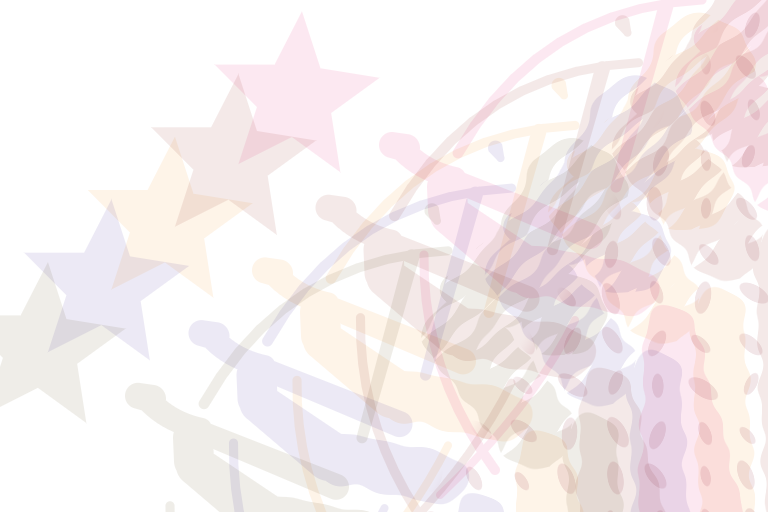
Give the GLSL for this background, as a WebGL 2 fragment shader.

```glsl
#version 300 es
precision highp float;
// Five pastel copies of a star, arc and plume motif, stepped diagonally and multiplied over white.

#define COPIES 5
#define SPAN 5.12
#define STEP vec2(-0.635, 0.627)
#define STAR_RADIUS 0.87
#define STAR_INNER 0.45
#define STAR_TILT 0.08
#define STREAK_PITCH 0.23
#define STREAK_WIDTH 0.05
#define OVAL_SCALE 2.2
#define OVAL_TINT vec3(0.95, 0.90, 0.91)

uniform vec2 u_resolution;
out vec4 fragColor;

const float PI = 3.14159;

float hash(vec2 p) {
  return fract(sin(dot(p, vec2(127.1, 311.7))) * 43758.5);
}

// Capsule whose radius runs from ra to rb
float limb(vec2 p, vec2 a, vec2 b, float ra, float rb) {
  vec2 e = b - a;
  float h = clamp(dot(p - a, e) / dot(e, e), 0.0, 1.0);
  return length(p - a - e * h) - mix(ra, rb, h);
}

// Tapered quadratic curve, built from short limbs
float curve(vec2 p, vec2 a, vec2 b, vec2 c, float ra, float rc) {
  const int N = 10;
  float d = 1e3;
  vec2 last = a;
  for (int i = 1; i <= N; i++) {
    float t = float(i) / float(N);
    vec2 next = mix(mix(a, b, t), mix(b, c, t), t);
    float r = mix(ra, rc, t);
    d = min(d, limb(p, last, next, r, r));
    last = next;
  }
  return d;
}

float star(vec2 p) {
  float sector = PI / 5.0;
  float a = atan(p.x, -p.y) - STAR_TILT;
  a = abs(mod(a + sector, 2.0 * sector) - sector);
  vec2 q = length(p) * vec2(sin(a), cos(a));
  vec2 tip = vec2(0.0, STAR_RADIUS);
  vec2 edge = STAR_RADIUS * STAR_INNER * vec2(sin(sector), cos(sector)) - tip;
  return dot(q - tip, normalize(vec2(-edge.y, edge.x)));
}

// Leaf-shaped head, neck and two trailing bands
float figure(vec2 p) {
  float d = limb(p, vec2(3.92, 1.45), vec2(4.06, 1.48), 0.13, 0.14);
  d = min(d, curve(p, vec2(4.05, 1.52), vec2(4.25, 1.72), vec2(4.55, 1.78), 0.12, 0.11));
  d = min(d, limb(p, vec2(4.47, 1.87), vec2(4.48, 2.10), 0.20, 0.20));
  d = min(d, limb(p, vec2(4.50, 1.79), vec2(5.90, 2.36), 0.11, 0.13));
  d = min(d, limb(p, vec2(4.50, 2.15), vec2(5.20, 2.68), 0.20, 0.25));
  return min(d, limb(p, vec2(5.20, 2.68), vec2(6.30, 2.90), 0.25, 0.26)
    + 0.04 * sin(p.x * 14.0) * sin(p.y * 5.0));
}

// Thin arcs, the bar hung from them, and a drop
float ribbons(vec2 p) {
  float d = curve(p, vec2(4.58, 1.53), vec2(5.40, 0.08), vec2(7.02, 0.0), 0.055, 0.045);
  d = min(d, limb(p, vec2(6.66, 0.06), vec2(6.16, 1.87), 0.075, 0.055));
  d = min(d, curve(p, vec2(4.24, 2.55), vec2(4.22, 3.70), vec2(4.95, 4.70), 0.045, 0.05));
  d = min(d, curve(p, vec2(5.75, 3.20), vec2(5.30, 4.10), vec2(4.40, 4.95), 0.04, 0.04));
  return min(d, limb(p, vec2(6.86, -0.40), vec2(6.91, -0.30), 0.075, 0.04));
}

// Plume, scalloped column and base, cut by diagonal streaks
float plume(vec2 p) {
  float d = limb(p, vec2(7.75, -0.40), vec2(7.18, 0.40), 0.03, 0.22);
  d = min(d, limb(p, vec2(7.15, 0.85), vec2(7.90, 1.80), 0.38, 0.38));
  d = min(d, length(p - vec2(8.17, 0.65)) - 0.42);
  d = min(d, limb(p, vec2(7.60, 0.40), vec2(8.30, -0.60), 0.35, 0.50));
  float across = (p.x + p.y) * 0.707, along = (p.x - p.y) * 0.707;
  float lane = across / STREAK_PITCH;
  float width = STREAK_WIDTH * sin(along * 4.0 + 6.3 * hash(vec2(floor(lane), 3.0)));
  d = max(d, width - abs(fract(lane) - 0.5) * STREAK_PITCH);
  d = min(d, limb(p, vec2(8.45, 1.90), vec2(8.60, 5.20), 0.26, 0.28));
  d = min(d, limb(p, vec2(6.70, 3.30), vec2(6.90, 5.10), 0.25, 0.52));
  return d + 0.035 * sin(p.x * 9.0 + p.y * 3.0) * sin(p.y * 13.0);
}

// Scattered slanted ovals, one per cell
float ovals(vec2 p) {
  vec2 q = p * OVAL_SCALE, id = floor(q);
  vec2 f = fract(q) - 0.5 - 0.2 * (vec2(hash(id), hash(id + 7.0)) - 0.5);
  float a = 0.5 + 1.6 * hash(id + 19.0);
  f = mat2(cos(a), -sin(a), sin(a), cos(a)) * f;
  float size = 0.22 + 0.16 * hash(id + 31.0);
  return (length(f * vec2(1.0, 2.1)) - size) / (1.5 * OVAL_SCALE);
}

void main() {
  float px = SPAN / u_resolution.y;
  vec2 p = vec2(gl_FragCoord.x, u_resolution.y - gl_FragCoord.y) * px;
  vec3 tints[COPIES] = vec3[COPIES](vec3(0.99, 0.91, 0.945), vec3(0.955, 0.915, 0.91),
    vec3(0.995, 0.955, 0.91), vec3(0.925, 0.915, 0.96), vec3(0.937, 0.93, 0.91));
  vec3 color = vec3(1.0);
  for (int i = 0; i < COPIES; i++) {
    vec2 q = p - float(i) * STEP;
    float d = min(min(star(q - vec2(2.95, 0.98)), figure(q)), min(ribbons(q), plume(q)));
    color *= mix(vec3(1.0), tints[i], clamp(0.5 - d / px, 0.0, 1.0));
  }
  // Ovals only in the crowded right-hand part
  float crowd = smoothstep(7.3, 7.6, p.x + 0.62 * p.y);
  color *= mix(vec3(1.0), OVAL_TINT, crowd * clamp(0.5 - ovals(p) / px, 0.0, 1.0));
  fragColor = vec4(color, 1.0);
}
```
